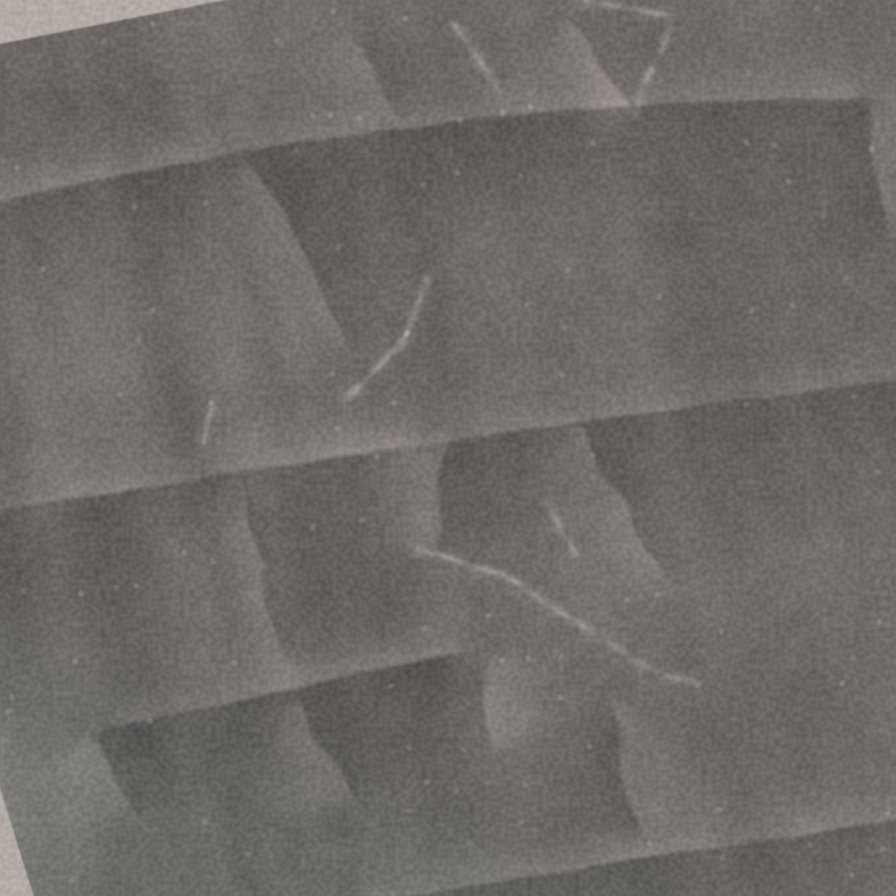
Give the GLSL for this texture, as a WebGL 2 fragment shader.

```glsl
#version 300 es
precision highp float;
// Draws crumpled grey paper with tilted folds, soft pleats and thin pale creases.

uniform vec2 u_resolution;
out vec4 outColor;

const vec3 WARM_TINT = vec3(1.0, 0.952, 0.93);
const vec3 COOL_TINT = vec3(0.975, 0.96, 0.93);
const vec3 BACKDROP = vec3(0.70, 0.67, 0.65);
const float BASE_SHADE = 0.432;
const float FOLD_LIGHT = 0.085;
const float FOLD_DARK = 0.05;
const float FOLD_WIDTH = 0.032;
const float FOLD_SHADOW = 0.12;
const float PLEAT_LIGHT = 0.075;
const float PLEAT_DARK = 0.025;
const float PLEAT_WIDTH = 0.05;
const float CREASE_LIGHT = 0.11;
const float CREASE_WIDTH = 0.0045;
const float GRAIN = 0.065;
const float EDGE = 0.004;

// Each fold: height, slope, bend; its span holds start and end in x.
const vec3 FOLDS[4] = vec3[](
  vec3(0.775, 0.24, -0.125), vec3(0.431, 0.16, -0.015),
  vec3(0.160, 0.22, 0.0), vec3(-0.07, 0.155, 0.0));
const vec2 SPANS[4] = vec2[](
  vec2(-0.2, 1.0), vec2(-0.2, 1.2), vec2(0.08, 0.54), vec2(0.38, 1.2));

// Pleats and creases run from xy to zw; pleats glow on their right-hand side.
const vec4 PLEATS[11] = vec4[](
  vec4(0.28, 0.824, 0.39, 0.61), vec4(0.267, 0.453, 0.323, 0.251),
  vec4(0.325, 0.232, 0.395, 0.10), vec4(0.638, 0.538, 0.748, 0.349),
  vec4(0.50, 0.518, 0.49, 0.388), vec4(0.555, 0.165, 0.54, 0.27),
  vec4(0.985, 0.733, 0.972, 0.889), vec4(0.105, 0.18, 0.153, 0.089),
  vec4(0.716, 0.07, 0.675, 0.22), vec4(0.39, 0.967, 0.45, 0.87),
  vec4(0.63, 0.974, 0.71, 0.876));
const vec4 CREASES[10] = vec4[](
  vec4(0.475, 0.69, 0.445, 0.61), vec4(0.445, 0.61, 0.38, 0.55),
  vec4(0.47, 0.39, 0.56, 0.36), vec4(0.56, 0.36, 0.685, 0.277),
  vec4(0.23, 0.505, 0.243, 0.55), vec4(0.748, 0.98, 0.71, 0.876),
  vec4(0.655, 1.0, 0.748, 0.98), vec4(0.505, 0.97, 0.565, 0.89),
  vec4(0.605, 0.44, 0.64, 0.385), vec4(0.685, 0.277, 0.78, 0.235));

vec2 hash2(vec2 p) {
  vec3 q = fract(p.xyx * vec3(0.1031, 0.103, 0.0973));
  q += dot(q, q.yzx + 33.33);
  return fract((q.xx + q.yz) * q.zy);
}

float cornerSlope(vec2 cell, vec2 offset) {
  float angle = 6.2832 * hash2(cell + 57.0).x;
  return dot(vec2(cos(angle), sin(angle)), offset);
}

float gradientNoise(vec2 p) {
  vec2 i = floor(p), f = fract(p);
  vec2 u = f * f * f * (f * (f * 6.0 - 15.0) + 10.0);
  vec2 r = vec2(1.0, 0.0);
  return mix(mix(cornerSlope(i, f), cornerSlope(i + r, f - r), u.x),
             mix(cornerSlope(i + r.yx, f - r.yx), cornerSlope(i + 1.0, f - 1.0), u.x), u.y);
}

float fbm(vec2 p) {
  float sum = 0.0, gain = 1.0;
  for (int i = 0; i < 4; i++) {
    sum += gain * gradientNoise(p);
    p = p * 2.03 + 11.7;
    gain *= 0.5;
  }
  return sum;
}

// Pale slope on the positive side of an edge, shadow on the negative side.
float ridge(float d, float light, float width, float dark, float depth) {
  float side = smoothstep(-EDGE, EDGE, d);
  return mix(-dark * exp(min(d, 0.0) / depth), light * exp(-pow(max(d, 0.0) / width, 1.4)), side);
}

float foldShade(vec2 p) {
  float sum = 0.0;
  for (int i = 0; i < 4; i++) {
    float height = FOLDS[i].x + p.x * (FOLDS[i].y + p.x * FOLDS[i].z);
    float strength = 0.9 + 0.7 * gradientNoise(vec2(p.x * 9.0, float(i) * 7.3));
    float span = smoothstep(0.0, 0.08, p.x - SPANS[i].x) * smoothstep(0.0, 0.06, SPANS[i].y - p.x);
    sum += span * strength * ridge(p.y - height, FOLD_LIGHT, FOLD_WIDTH, FOLD_DARK, FOLD_SHADOW);
  }
  return sum;
}

float pleatShade(vec2 p) {
  float sum = 0.0;
  for (int i = 0; i < 11; i++) {
    vec2 a = PLEATS[i].xy, run = PLEATS[i].zw - a;
    float along = dot(p - a, run) / dot(run, run);
    float side = dot(p - a, vec2(run.y, -run.x)) / length(run);
    float fade = smoothstep(-0.1, 0.2, along) * (1.0 - smoothstep(0.8, 1.12, along));
    sum += fade * ridge(side, PLEAT_LIGHT, PLEAT_WIDTH, PLEAT_DARK, PLEAT_WIDTH);
  }
  return sum;
}

float creaseShade(vec2 p) {
  float sum = 0.0;
  for (int i = 0; i < 10; i++) {
    vec2 a = CREASES[i].xy, run = CREASES[i].zw - a;
    float d = length(p - a - run * clamp(dot(p - a, run) / dot(run, run), 0.0, 1.0));
    sum = max(sum, exp(-pow(d / CREASE_WIDTH, 2.0)) + 0.3 * exp(-d / 0.014));
  }
  return CREASE_LIGHT * sum * clamp(0.75 + 1.3 * gradientNoise(p * 38.0), 0.2, 1.2);
}

// Sparse pale specks, one candidate in each cell.
float fleckShade(vec2 p) {
  vec2 cell = floor(p * 28.0), seed = hash2(cell);
  float d = length(fract(p * 28.0) - 0.2 - 0.6 * seed);
  return 0.08 * step(0.88, hash2(cell + 19.0).x) * (1.0 - smoothstep(0.04, 0.14, d));
}

void main() {
  vec2 uv = gl_FragCoord.xy / u_resolution;
  vec2 wobble = vec2(gradientNoise(uv * 14.0), gradientNoise(uv * 14.0 + 40.0));
  vec2 p = uv + 0.009 * wobble;

  // Broad tone, slanted streaks and mottling.
  float shade = BASE_SHADE + 0.05 * fbm(uv * 4.0) + 0.025 * gradientNoise(uv * 32.0);
  float streak = gradientNoise(vec2(uv.x * 17.0 + uv.y * 3.5, uv.y * 2.5));
  shade += streak * mix(0.065, 0.025, smoothstep(0.1, 0.6, uv.x));
  shade += 0.025 * smoothstep(0.45, 0.1, uv.y) * smoothstep(0.15, 0.5, abs(uv.x - 0.45));
  shade += 0.015 * smoothstep(0.86, 0.95, uv.y);

  shade += foldShade(uv + 0.004 * wobble) + pleatShade(p + 0.008 * wobble);
  shade += creaseShade(p) + fleckShade(uv);
  float cool = smoothstep(0.65, 0.1, uv.y + 0.4 * uv.x);
  vec3 color = min(shade, 0.66) * mix(WARM_TINT, COOL_TINT, cool);

  // Backdrop showing past the upper and lower left corners.
  float pastTop = uv.y - 0.951 - 0.195 * uv.x;
  float pastLeft = (0.121 - uv.y) * 0.31 - uv.x;
  color = mix(color, BACKDROP, smoothstep(-0.002, 0.002, max(pastTop, pastLeft)));

  color += GRAIN * (gradientNoise(uv * 170.0) + 0.4 * gradientNoise(uv * 90.0 + 5.0));
  outColor = vec4(color, 1.0);
}
```
